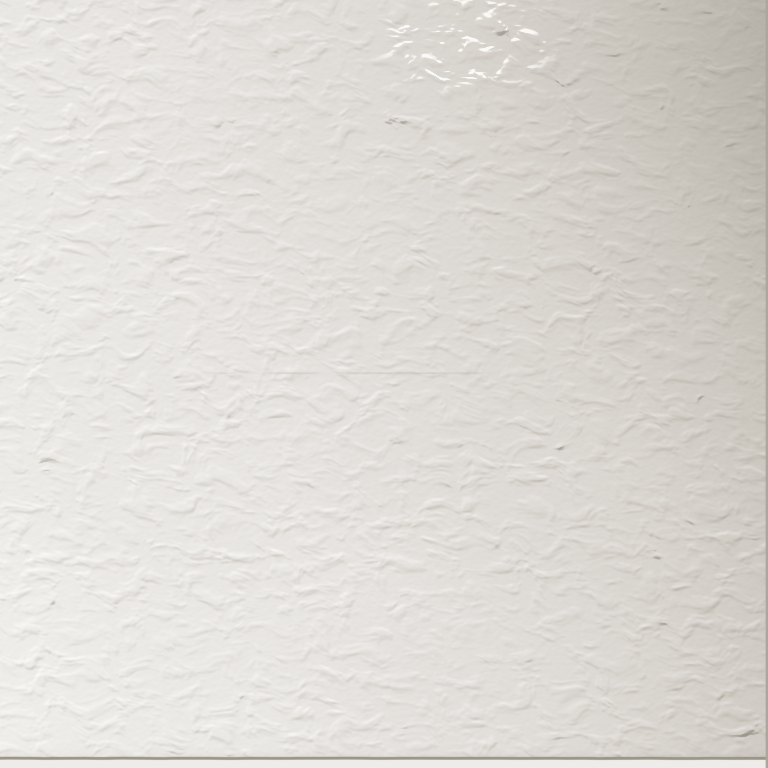
This texture is drawn by a Shadertoy shader. Its source:

```glsl
// Pale rough plaster wall in side light, with a dark seam along the bottom.
#define GRAIN_FREQ vec2(30.0, 52.0)
#define RELIEF 0.105
#define FINE_RELIEF 0.05
#define LIGHT_STEP vec2(-0.0011, 0.0028)
#define LEFT_TONE 0.927
#define SEAM_Y 0.0125
#define SEAM_COLOR vec3(0.58, 0.55, 0.50)
#define LEDGE_COLOR vec3(0.93, 0.925, 0.91)
#define EDGE_COLOR vec3(0.67, 0.65, 0.62)
#define GLINT 0.16

// Integer hash giving a vector in -1..1
vec2 hash2(ivec2 cell) {
    uvec2 q = uvec2(cell + 4096) * uvec2(1597334673u, 3812015801u);
    uint n = (q.x ^ q.y) * 1597334673u;
    n = (n ^ (n >> 15)) * 2246822519u;
    n ^= n >> 13;
    return vec2(n & 65535u, n >> 16) / 32767.5 - 1.0;
}

float cornerSlope(ivec2 cell, ivec2 corner, vec2 f) {
    return dot(hash2(cell + corner), f - vec2(corner));
}

// Gradient noise, roughly -0.7..0.7
float noise(vec2 p) {
    vec2 base = floor(p), f = p - base;
    ivec2 cell = ivec2(base);
    vec2 u = f * f * f * (f * (f * 6.0 - 15.0) + 10.0);
    float low = mix(cornerSlope(cell, ivec2(0, 0), f), cornerSlope(cell, ivec2(1, 0), f), u.x);
    float high = mix(cornerSlope(cell, ivec2(0, 1), f), cornerSlope(cell, ivec2(1, 1), f), u.x);
    return mix(low, high, u.y);
}

// Flattened lumps with soft rims, stretched sideways
float lumps(vec2 p) {
    vec2 warp = vec2(noise(p * 19.0), noise(p * 23.0 + 40.0));
    vec2 q = p * GRAIN_FREQ + warp * 0.9;
    q.y += 3.0 * p.x;
    float n = noise(q) + 0.5 * noise(q * 1.9 + 17.0) + 0.22 * noise(q * 3.7 + 71.0);
    return smoothstep(-0.15, 0.55, n);
}

float fineGrain(vec2 p) {
    return noise(p * vec2(105.0, 140.0) + 9.0) + 0.5 * noise(p * vec2(190.0, 230.0) + 33.0);
}

// Broad falloff of light to the right and the upper right
float wallTone(vec2 p) {
    float x2 = p.x * p.x;
    float tone = LEFT_TONE - 0.07 * p.x - 0.055 * x2 * x2;
    tone -= smoothstep(0.35, 1.0, p.y) * (0.012 + 0.075 * x2 * p.x);
    tone += 0.012 * (1.0 - smoothstep(0.0, 0.5, p.y));
    return tone + 0.009 * noise(p * vec2(4.0, 6.0));
}

// Darker tones turn slightly warmer
vec3 plasterColor(float tone) {
    float shade = clamp(0.92 - tone, 0.0, 0.13);
    return vec3(tone, tone - 0.009 - 0.09 * shade, tone - 0.02 - 0.25 * shade);
}

void mainImage(out vec4 fragColor, in vec2 fragCoord) {
    vec2 p = fragCoord / iResolution.xy;
    float pixel = 1.0 / iResolution.y;

    // Relief from the height change towards the light
    float slope = lumps(p) - lumps(p + LIGHT_STEP);
    float fine = fineGrain(p) - fineGrain(p + LIGHT_STEP * 0.6);
    float roughness = 0.85 + 0.7 * noise(p * vec2(6.0, 9.0) + 5.0);
    roughness *= mix(1.1, 0.75, smoothstep(0.3, 1.0, p.y) * p.x);
    float relief = slope * (slope < 0.0 ? 1.1 : 0.75) * roughness;
    float tone = wallTone(p) + RELIEF * relief + FINE_RELIEF * 0.45 * fine;

    // Sparse deep pits and a faint broken crease across the middle
    float pits = smoothstep(0.28, 0.5, noise(p * vec2(24.0, 34.0) + 80.0));
    tone -= 0.13 * pits * smoothstep(0.08, 0.4, -slope);
    float dashes = smoothstep(0.0, 0.3, noise(vec2(p.x * 22.0, 3.5)));
    float span = smoothstep(0.26, 0.3, p.x) * (1.0 - smoothstep(0.6, 0.75, p.x));
    tone -= 0.05 * dashes * span * (1.0 - smoothstep(0.0005, 0.0022, abs(p.y - 0.514)));

    // Wet glints near the top
    vec2 fromGlint = (p - vec2(0.61, 0.945)) / vec2(0.13, 0.075);
    float glintZone = 1.0 - smoothstep(0.2, 1.0, dot(fromGlint, fromGlint));
    tone += GLINT * glintZone * smoothstep(0.12, 0.32, slope);
    vec3 color = plasterColor(min(tone, 0.985));

    // Bottom ledge, seam with a soft shadow, and thin right edge
    float seamDist = p.y - SEAM_Y + 0.0006 * noise(vec2(p.x * 30.0, 8.5));
    color = mix(color, LEDGE_COLOR, 1.0 - smoothstep(-pixel, pixel, seamDist));
    color *= 1.0 - 0.07 * smoothstep(0.0, 0.001, seamDist) * exp(-max(seamDist, 0.0) * 220.0);
    float seam = 1.0 - smoothstep(0.0008, 0.0016 + pixel, abs(seamDist));
    color = mix(color, SEAM_COLOR, seam * 0.9);
    color = mix(color, EDGE_COLOR, smoothstep(0.997 - pixel, 0.997 + pixel, p.x));

    fragColor = vec4(color, 1.0);
}
```
